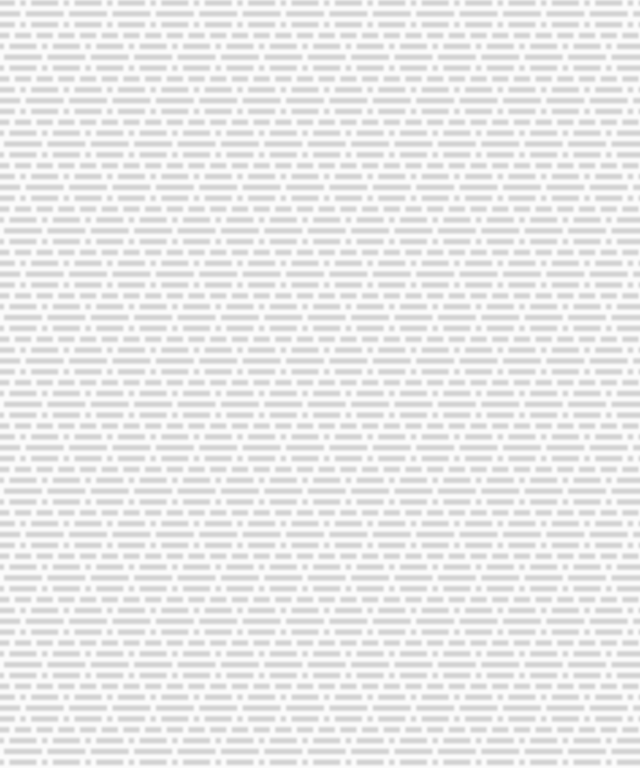
This pattern is drawn by a Shadertoy shader. Its source:

```glsl
// Woven rows of pale grey dashes: dot-dash, long, dot-dash and short, staggered every four rows.
#define UNITS_HIGH 141.6           // canvas height in bar widths
#define PERIOD 8.0                 // horizontal repeat in bar widths
#define ROW_PITCH 2.0              // spacing of rows in bar widths
#define ORIGIN vec2(0.24, 0.55)    // centre of the first motif, from top left
#define HALF_WIDTH 0.5             // half the thickness of bars and gaps
#define SOFTNESS 0.42              // half the width of the edge blur
#define GROUND_COLOR vec3(0.985)
#define DASH_COLOR vec3(0.825)

// Coverage of a band centred on zero, with blurred edges
float band(float offset, float blur) {
    return 1.0 - smoothstep(-blur, blur, abs(offset) - HALF_WIDTH);
}

float dashCoverage(vec2 p, float blur) {
    float row = floor(p.y / ROW_PITCH + 0.5);
    float rowOffset = p.y - row * ROW_PITCH;

    // Alternate groups of four rows shift by half a repeat
    float group = floor(row / 4.0);
    float shift = mod(group + 1.0, 2.0) * 0.5 * PERIOD;
    float x = abs(mod(p.x - shift + 0.5 * PERIOD, PERIOD) - 0.5 * PERIOD);

    // Mirrored gap positions 1, 0, 1, 2 give dot-dash, long, dot-dash, short
    float gapCentre = abs(mod(row, 4.0) - 1.0);
    float gap = band(x - gapCentre, blur);
    return band(rowOffset, blur) * (1.0 - gap);
}

void mainImage(out vec4 fragColor, in vec2 fragCoord) {
    float unitsPerPixel = UNITS_HIGH / iResolution.y;
    vec2 fromTop = vec2(fragCoord.x, iResolution.y - fragCoord.y);
    vec2 p = fromTop * unitsPerPixel - ORIGIN;
    float blur = max(SOFTNESS, 0.7 * unitsPerPixel);

    vec3 color = mix(GROUND_COLOR, DASH_COLOR, dashCoverage(p, blur));
    fragColor = vec4(color, 1.0);
}
```
